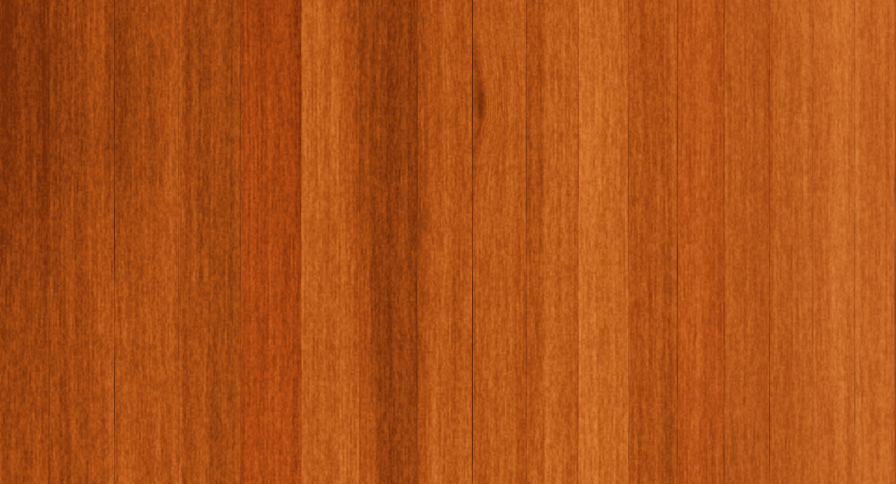
Write a Shadertoy shader that draws this texture.

```glsl
const vec3 DARK_WOOD  = vec3(0.46, 0.18, 0.035);
const vec3 MID_WOOD   = vec3(0.70, 0.325, 0.083);
const vec3 LIGHT_WOOD = vec3(0.87, 0.51, 0.21);
const vec3 RED_TINT   = vec3(1.0, 0.91, 0.85);
const vec3 SHEEN      = vec3(0.76, 0.41, 0.19);
const vec3 SEAM_COLOR = vec3(0.34, 0.12, 0.03);

// Plank edge n lies at FIRST_EDGE + PLANK_WIDTH * n - NARROWING * n * n.
const float FIRST_EDGE  = 0.0547;
const float PLANK_WIDTH = 0.07412;
const float NARROWING   = 0.000944;
const float SEAM_WIDTH  = 0.0006;
const vec2  KNOT        = vec2(0.536, 0.425);

const float PLANK_TONES[18] = float[18](
    0.31, 0.42, 0.43, 0.40, 0.33, 0.58, 0.32, 0.49, 0.53,
    0.53, 0.71, 0.46, 0.47, 0.44, 0.61, 0.68, 0.71, 0.56);

float hash(vec2 p) {
    vec3 q = fract(vec3(p.xyx) * 0.1031);
    q += dot(q, q.yzx + 33.33);
    return fract((q.x + q.y) * q.z);
}

float noise(vec2 p) {
    vec2 i = floor(p), f = fract(p);
    f = f * f * (3.0 - 2.0 * f);
    return mix(mix(hash(i), hash(i + vec2(1, 0)), f.x),
               mix(hash(i + vec2(0, 1)), hash(i + vec2(1, 1)), f.x), f.y);
}

float edgePosition(float n) {
    return FIRST_EDGE + n * (PLANK_WIDTH - NARROWING * n);
}

float plankCoordinate(float x) {
    float root = PLANK_WIDTH * PLANK_WIDTH - 4.0 * NARROWING * (x - FIRST_EDGE);
    return (PLANK_WIDTH - sqrt(max(root, 0.0))) / (2.0 * NARROWING);
}

float plankTone(float n) {
    return PLANK_TONES[clamp(int(n) + 1, 0, 17)];
}

// A peak of one at the chosen plank or edge, zero at all others.
float only(float n, float chosen) {
    return max(1.0 - abs(n - chosen), 0.0);
}

float plankRedness(float n) {
    return 0.8 * (only(n, 3.0) + only(n, 11.0)) + 0.25 * hash(vec2(n + 5.0, 8.0));
}

// Signed variation of tone: broad bands, long threads, fibres and pores.
float grain(vec2 p, float plank) {
    float shift = plank * 17.3 + 40.0;
    float x = p.x + 0.006 * (noise(vec2(shift, p.y * 3.0)) - 0.5);
    float bands  = noise(vec2(x * 48.0 + shift, p.y * 1.6 + shift)) - 0.5;
    float streak = noise(vec2(x * 150.0 + shift, p.y * 2.5)) - 0.5;
    float thread = noise(vec2(x * 420.0 + shift, p.y * 5.0)) - 0.5;
    float fibre  = noise(vec2(x * 500.0, p.y * 45.0 + shift)) - 0.5;
    float pores  = noise(vec2(p.x * 480.0 + 7.0, p.y * 170.0)) - 0.5;
    float flecks = noise(p * vec2(510.0, 430.0) + shift) - 0.5;
    return 0.24 * bands + 0.15 * streak + 0.17 * thread
         + 0.17 * fibre + 0.20 * pores + 0.20 * flecks;
}

void mainImage(out vec4 fragColor, in vec2 fragCoord) {
    vec2 p = fragCoord / iResolution.x;
    float height = iResolution.y / iResolution.x;
    float pixel = 1.0 / iResolution.x;

    // Planks, blended across the nearest edge
    float coordinate = plankCoordinate(p.x);
    float plank = floor(coordinate);
    float edge = floor(coordinate + 0.5);
    float toEdge = p.x - edgePosition(edge);
    float side = smoothstep(-pixel, pixel, toEdge);
    float tone = mix(plankTone(edge - 1.0), plankTone(edge), side);
    float redness = mix(plankRedness(edge - 1.0), plankRedness(edge), side);

    // Fibres bend around the knot
    vec2 fromKnot = p - KNOT;
    vec2 reach = fromKnot * vec2(38.0, 16.0);
    float bend = exp(-dot(reach, reach)) * step(7.0, plank);
    tone += grain(p - vec2(0.016 * bend, 0.0), plank);

    // Uneven light, darkest at the upper left
    float up = p.y / height;
    tone += 0.16 * (0.5 - up) * (1.0 - p.x);
    tone -= 0.14 * up * smoothstep(0.22, 0.0, p.x);
    tone += 0.10 * (noise(p * vec2(7.0, 5.0) + 3.0) - 0.5);

    // Wood colour
    vec3 color = tone < 0.5
        ? mix(DARK_WOOD, MID_WOOD, clamp(tone * 2.0, 0.0, 1.0))
        : mix(MID_WOOD, LIGHT_WOOD, clamp(tone * 2.0 - 1.0, 0.0, 1.0));
    color *= mix(vec3(1.0), RED_TINT, redness);
    color = mix(color, SHEEN, 0.2 * smoothstep(0.6, 1.0, p.x));

    // Faint broken seams, a few of them strong
    float seam = 1.0 - smoothstep(SEAM_WIDTH - 0.5 * pixel, SEAM_WIDTH + 0.5 * pixel, abs(toEdge));
    float strength = 0.12 + 0.22 * hash(vec2(edge + 9.0, 2.0));
    strength += 0.45 * only(edge, 7.0) + 0.35 * only(edge, 1.0);
    strength += 0.25 * (only(edge, 6.0) + only(edge, 11.0) + only(edge, 16.0));
    strength *= 0.25 + 1.1 * noise(vec2(edge * 7.0 + 20.0, p.y * 24.0));
    color = mix(color, SEAM_COLOR, seam * clamp(strength, 0.0, 0.8));

    // Small knot beside a seam
    float knot = 1.0 - smoothstep(0.4, 1.2, length(fromKnot / vec2(0.005, 0.024)));
    color = mix(color, SEAM_COLOR, 0.4 * knot);

    fragColor = vec4(color, 1.0);
}
```
